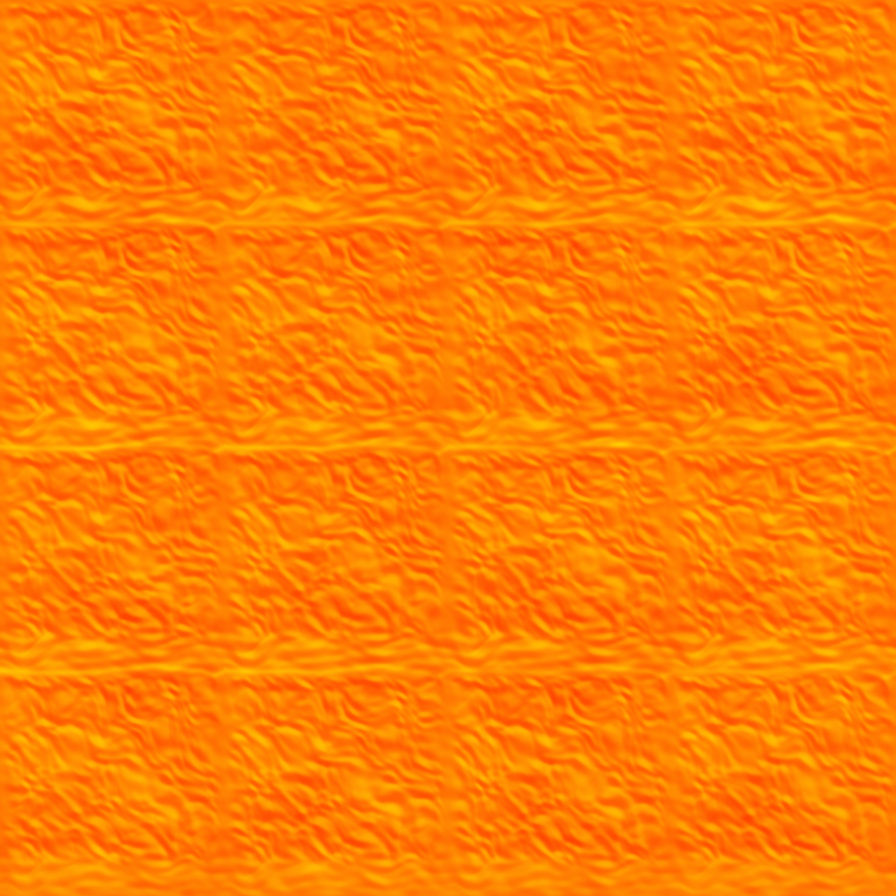
This texture is drawn by a WebGL 2 fragment shader. Its source:

```glsl
#version 300 es
precision highp float;
// Four by four tiles of crumpled orange relief with quiet tile borders.
// Wrapped gradient noise gives a height field; its slope towards the light
// picks the colour, and a drifting warp makes every tile slightly different.

uniform vec2 u_resolution;
out vec4 fragColor;

vec2 hashGradient(vec2 cell) {
  float angle = 6.2832 * fract(sin(dot(cell, vec2(127.1, 311.7))) * 43758.5453);
  return vec2(cos(angle), sin(angle));
}

// Gradient noise that repeats after the given number of cells
float noise(vec2 p, vec2 period) {
  vec2 i = floor(p), f = p - i;
  vec2 u = f * f * f * (f * (f * 6.0 - 15.0) + 10.0);
  vec2 lo = mod(i, period), hi = mod(i + 1.0, period);
  float a = dot(hashGradient(lo), f);
  float b = dot(hashGradient(vec2(hi.x, lo.y)), f - vec2(1, 0));
  float c = dot(hashGradient(vec2(lo.x, hi.y)), f - vec2(0, 1));
  float d = dot(hashGradient(hi), f - vec2(1, 1));
  return mix(mix(a, b, u.x), mix(c, d, u.x), u.y);
}

float noise(vec2 p) {
  return noise(p, vec2(1000.0));
}

// Folds with narrow crests, centred around zero
float fold(float n) {
  return 0.22 - sqrt(n * n + 0.003);
}

// Height of the surface; p counts tiles
float relief(vec2 p) {
  vec2 c = fract(p);
  float row = floor(p.y);

  // Curling warp shared by all tiles, plus a drift across the sheet
  vec2 q = c + 0.05 * vec2(noise(c * 6.0 + 3.0), noise(c * 6.0 + 17.0));
  q += 0.05 * vec2(noise(p * 1.7 + 31.0), noise(p * 1.7 + 53.0));
  q.y += 0.35 * q.x;

  // Broken diagonal crumples in the body of the tile
  float crumple = 0.75 * fold(noise(q * vec2(6.5, 8.0) + 9.0))
                + 0.55 * fold(noise(q * vec2(10.0, 13.0) + 55.0))
                + 0.5 * noise(q * vec2(12.0, 17.0) + 40.0)
                + 0.3 * noise(q * vec2(20.0, 26.0) + 70.0);
  vec2 edge = min(c, 1.0 - c);
  crumple *= smoothstep(0.0, 0.06, edge.x);

  // Long level wrinkles near the lower border, running on across columns
  float wave = c.y + 0.08 * noise(vec2(c.x * 6.0, row * 0.2 + 8.3), vec2(6, 1000));
  float wrinkle = 1.3 * fold(noise(vec2(c.x * 4.0, wave * 12.0 + 21.0), vec2(4, 1000)))
                + 0.55 * noise(vec2(c.x * 12.0, wave * 19.0 + 63.0), vec2(12, 1000));
  wrinkle *= row < 0.5 ? 0.6 : 1.0;
  float h = mix(wrinkle, crumple, smoothstep(0.12, 0.2, c.y));
  h *= smoothstep(0.0, 0.05, edge.y);

  // Fainter creases that ignore the tiling
  return h + 0.32 * noise(p * vec2(10.0, 15.0) + vec2(0.0, 3.0 * p.x) + 90.0);
}

float bump(float x, float width) {
  return exp(-x * x / (width * width));
}

void main() {
  vec2 p = 4.0 * gl_FragCoord.xy / u_resolution;
  vec2 c = fract(p);

  // Slope towards the light, with highlights a little stronger than shadows
  vec2 stepToLight = 0.01 * normalize(vec2(0.35, 1.0));
  float slope = (relief(p + stepToLight) - relief(p - stepToLight)) / 0.02;
  float shade = 0.085 * slope;
  shade /= sqrt(1.0 + 0.3 * shade * shade);
  float green = 0.493 + 0.118 * shade + 0.02 * shade * abs(shade) * step(0.0, shade);

  // Broad patches and bands of tone, repeated in each tile
  green += 0.09 * noise(p * 4.0, vec2(4.0)) + 0.05 * noise(p * 1.5 + 11.0);
  green += 0.035 * bump(c.y - 0.09, 0.05) - 0.045 * bump(c.y - 0.26, 0.08)
         - 0.03 * bump(c.y - 0.93, 0.035);

  // Bright seam between rows: a low hump, then a dip at the tile corner
  float sag = 0.02 * bump(c.x - 0.7, 0.15) - 0.02 * bump(c.x - 0.95, 0.04)
            + 0.012 * noise(vec2(p.x * 5.0, 4.3));
  float nearest = clamp(floor(p.y + 0.5), 1.0, 3.0);
  float seam = bump(p.y - nearest - sag, 0.015);
  green += seam * (0.13 + 0.12 * noise(vec2(p.x * 3.0, nearest * 7.3)));

  fragColor = vec4(0.995, clamp(green, 0.24, 0.8), 0.01, 1.0);
}
```
